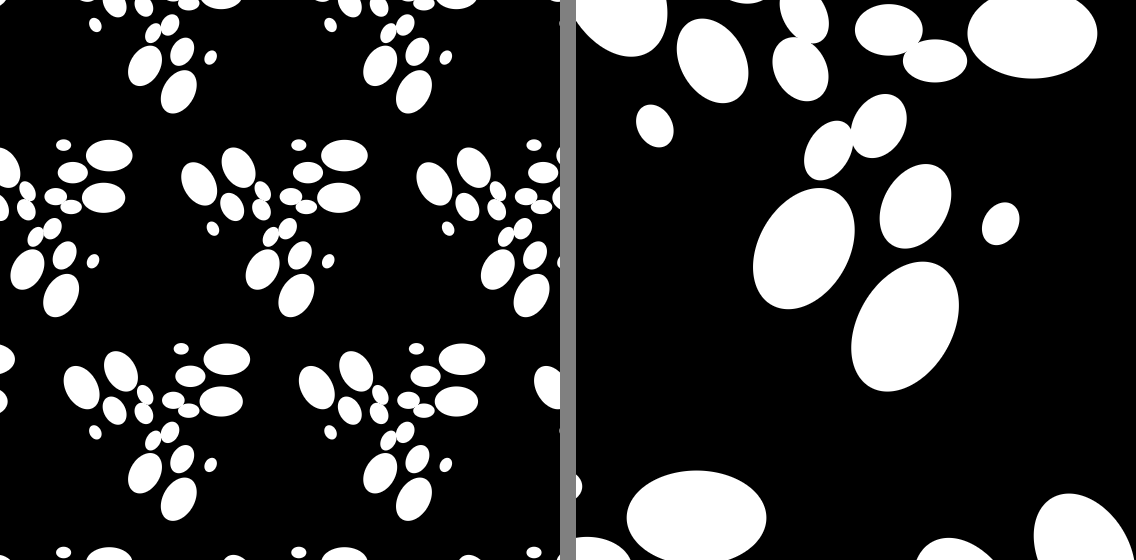
Left: the whole. Right: its middle third, enlarged.
Reproduce this pattern procedurally as a Shadertoy shader.

```glsl
// White three-armed clusters of ellipses on black, repeated on a hexagonal lattice.

// Offset from the nearest point of a hexagonal lattice with unit spacing
vec2 hexCell(vec2 p) {
    vec2 period = vec2(1.0, sqrt(3.0));
    vec2 a = mod(p + 0.5 * period, period) - 0.5 * period;
    vec2 b = mod(p, period) - 0.5 * period;
    return dot(a, a) < dot(b, b) ? a : b;
}

// Approximate signed distance to an axis-aligned ellipse
float ellipse(vec2 p, vec2 radii) {
    float k = length(p / radii);
    return k * (k - 1.0) / max(length(p / (radii * radii)), 1e-4);
}

// One arm; each entry holds centre.xy and radii.xy
float arm(vec2 p) {
    vec4 spots[6] = vec4[6](
        vec4(0.274, 0.2385, 0.099, 0.067),
        vec4(0.250, 0.059, 0.092, 0.064),
        vec4(0.119, 0.166, 0.064, 0.0455),
        vec4(0.080, 0.283, 0.032, 0.0245),
        vec4(0.0465, 0.064, 0.048, 0.0365),
        vec4(0.112, 0.020, 0.0455, 0.0305));
    float d = 1.0;
    for (int i = 0; i < 6; i++) {
        d = min(d, ellipse(p - spots[i].xy, spots[i].zw));
    }
    return d;
}

void mainImage(out vec4 fragColor, in vec2 fragCoord) {
    float spacing = 0.42;
    vec2 uv = fragCoord / iResolution.y;
    vec2 p = hexCell((uv - vec2(0.5, 0.622)) / spacing);

    // Three arms, a third of a turn apart
    float c = -0.5, s = 0.5 * sqrt(3.0);
    mat2 thirdTurn = mat2(c, s, -s, c);
    float d = 1.0;
    for (int i = 0; i < 3; i++) {
        d = min(d, arm(p));
        p = thirdTurn * p;
    }

    // Smooth the edge over one pixel
    float pixel = 1.0 / (spacing * iResolution.y);
    fragColor = vec4(vec3(clamp(0.5 - d / pixel, 0.0, 1.0)), 1.0);
}
```
